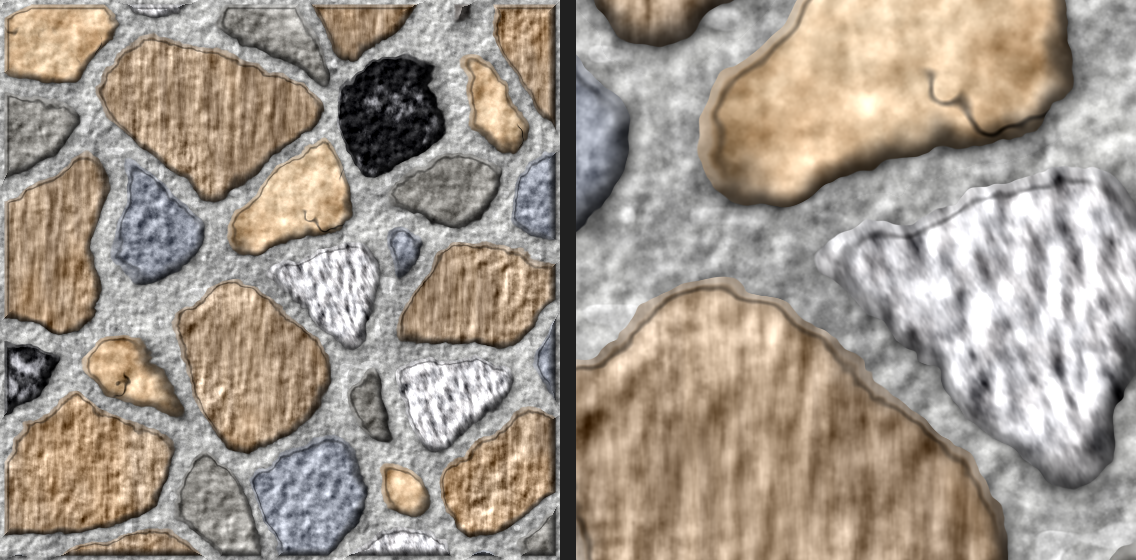
Left, the full canvas; right, a detail of the centre.
Reproduce this texture procedurally as a WebGL 1 fragment shader.

```glsl
precision highp float;
// Rubble stone wall: mixed flat stones set in pale gritty mortar.
// A weighted Voronoi diagram with ragged, rounded borders lays out the stones;
// each kind gets its own layered noise, then a bevel lit from the upper left.
uniform vec2 u_resolution;

#define GRID 5.2        // stone sites per canvas width
#define JITTER 0.8      // scatter of the sites
#define ROUNDING 15.0   // higher gives sharper stone corners
#define GAP 0.055       // least half width of the joints, in cells
#define RAGGED 0.075    // roughness of the outlines, in cells
#define FRAME 0.008     // mortar margin around the panel
#define BEVEL 0.017     // width of the shaded stone rim
#define RELIEF 1.25     // strength of the surface roughness

float hash(vec2 p) {
  vec3 q = fract(p.xyx * vec3(0.1031, 0.1030, 0.0973));
  q += dot(q, q.yzx + 33.33);
  return fract((q.x + q.y) * q.z);
}

vec2 hash2(vec2 p) { return vec2(hash(p + 17.3), hash(p + 71.9)); }

float noise(vec2 p) {
  vec2 i = floor(p), f = fract(p);
  f = f * f * (3.0 - 2.0 * f);
  return mix(mix(hash(i), hash(i + vec2(1, 0)), f.x),
             mix(hash(i + vec2(0, 1)), hash(i + vec2(1, 1)), f.x), f.y);
}

float fbm(vec2 p) {
  float sum = 0.0, amp = 0.533;
  for (int i = 0; i < 4; i++) {
    sum += amp * noise(p);
    p = mat2(1.6, 1.2, -1.2, 1.6) * p + 5.7;
    amp *= 0.5;
  }
  return sum;
}

// Slope of the noise toward the light: positive faces it
float relief(vec2 p) { return RELIEF * (fbm(p) - fbm(p + vec2(-0.35, 0.4))); }

float spread(float n) { return smoothstep(0.22, 0.78, n); }

// Kinds: 0 wood-grained, 1 cream, 2 blue, 3 black, 4 white, 5 grey, 6 brown
float kindOf(vec2 cell) {
  float t = fract(dot(cell, vec2(0.7549, 0.5698)) + 0.06 * hash(cell + 3.0));
  return step(0.21, t) + step(0.36, t) + step(0.52, t)
       + step(0.64, t) + step(0.72, t) + step(0.87, t);
}

vec2 siteOf(vec2 cell) { return cell + 0.5 + JITTER * (hash2(cell) - 0.5); }

float weightOf(vec2 cell) {
  float k = kindOf(cell);
  float w = k < 0.5 ? 0.85 : k > 5.5 ? 0.1 : abs(k - 4.0) < 0.5 ? 0.7 : 0.42;
  return w + 0.15 * hash(cell + 9.0);
}

float power(vec2 p, vec2 cell) {
  vec2 d = p - siteOf(cell);
  return dot(d, d) - weightOf(cell);
}

// Returns owner cell; gives rounded border distance and outward direction
vec2 findStone(vec2 p, out float edge, out vec2 outward) {
  vec2 base = floor(p), owner = base;
  float best = 1e3, sum = 1e-9;
  for (int y = -2; y <= 2; y++) for (int x = -2; x <= 2; x++) {
    vec2 cell = base + vec2(x, y);
    float d = power(p, cell);
    if (d < best) { best = d; owner = cell; }
  }
  vec2 site = siteOf(owner);
  outward = vec2(0.0, 1e-5);
  for (int y = -2; y <= 2; y++) for (int x = -2; x <= 2; x++) {
    vec2 cell = base + vec2(x, y);
    if (distance(cell, owner) > 0.5) {
      vec2 to = siteOf(cell) - site;
      float w = exp(-ROUNDING * (power(p, cell) - best) / (2.0 * length(to)));
      sum += w;
      outward += w * normalize(to);
    }
  }
  edge = -log(sum) / ROUNDING;
  outward = normalize(outward);
  return owner;
}

vec3 stoneColor(float kind, vec2 q) {
  float cloud = spread(fbm(q * 9.0)), grit = spread(fbm(q * 75.0));
  float rough = relief(q * 62.0);
  if (kind < 0.5) {
    float grain = spread(fbm(q * vec2(75.0, 6.0)));
    vec3 c = mix(vec3(0.55, 0.46, 0.37), vec3(0.79, 0.69, 0.58), 0.6 * grain + 0.4 * cloud);
    c = mix(c, vec3(0.70, 0.53, 0.35), 0.45 * smoothstep(0.5, 0.75, fbm(q * vec2(8.0, 4.0) + 4.0)));
    return c + 0.5 * relief(q * vec2(85.0, 18.0)) + rough * mix(0.2, 0.7, cloud);
  }
  if (kind < 1.5) {
    vec3 c = mix(vec3(0.78, 0.63, 0.47), vec3(0.92, 0.82, 0.69), 0.65 * cloud + 0.35 * grit);
    float crack = 1.0 - smoothstep(0.0, 0.022, abs(fbm(q * 11.0 + 8.0) - 0.5));
    c *= 1.0 - 0.55 * crack * smoothstep(0.5, 0.65, fbm(q * 14.0 + 2.0));
    return c + 0.5 * relief(q * 24.0) + 0.35 * rough;
  }
  if (kind < 2.5)
    return mix(vec3(0.40, 0.42, 0.47), vec3(0.73, 0.75, 0.80), 0.7 * grit + 0.3 * cloud) + 0.6 * rough;
  if (kind < 3.5) {
    float vein = smoothstep(0.48, 0.78, 0.55 * fbm(q * 16.0) + 0.45 * fbm(q * vec2(75.0, 50.0)));
    return mix(vec3(0.08, 0.08, 0.09), vec3(0.88, 0.88, 0.91), vein) + 0.45 * rough;
  }
  if (kind < 4.5) {
    vec2 slant = vec2(q.x + 0.45 * q.y, q.y - 0.45 * q.x);
    return mix(vec3(0.78, 0.78, 0.80), vec3(0.90, 0.89, 0.90), grit) + 1.2 * relief(slant * vec2(75.0, 38.0));
  }
  if (kind < 5.5) {
    float layer = spread(fbm(q * vec2(14.0, 65.0)));
    vec3 c = mix(vec3(0.46, 0.45, 0.43), vec3(0.71, 0.70, 0.68), 0.6 * layer + 0.4 * cloud);
    float band = smoothstep(0.56, 0.70, fbm(q * vec2(5.0, 13.0) + 6.0));
    return mix(c, vec3(0.86, 0.85, 0.83), 0.85 * band) + 0.55 * rough;
  }
  return mix(vec3(0.24, 0.21, 0.20), vec3(0.70, 0.66, 0.63), 0.65 * cloud + 0.35 * grit) + 0.6 * rough;
}

vec3 mortarColor(vec2 p) {
  float tone = 0.5 * spread(fbm(p * 17.0)) + 0.5 * spread(fbm(p * 95.0));
  vec3 c = mix(vec3(0.57, 0.57, 0.57), vec3(0.86, 0.86, 0.85), tone);
  c = mix(c, vec3(0.95), smoothstep(0.82, 0.9, noise(p * 52.0)) * 0.6);
  return c + 0.5 * relief(p * 85.0);
}

void main() {
  float unit = min(u_resolution.x, u_resolution.y);
  vec2 uv = gl_FragCoord.xy / unit, size = u_resolution / unit;

  // Bent, ragged layout space
  vec2 p = uv * GRID;
  p += 0.34 * (vec2(noise(p * 1.1 + 5.0), noise(p * 1.1 + 29.0)) - 0.5);
  p += 2.0 * RAGGED * (vec2(fbm(p * 4.5), fbm(p * 4.5 + 40.0)) - 0.5);

  float edge;
  vec2 outward;
  vec2 cell = findStone(p, edge, outward);
  edge = (edge - GAP - 0.045 * hash(cell + 5.0)) / GRID;

  // Panel border trims the outer stones
  vec2 margin = min(uv, size - uv) - FRAME;
  float trim = min(margin.x, margin.y);
  if (trim < edge) {
    edge = trim;
    outward = margin.x < margin.y ? vec2(sign(uv.x - 0.5 * size.x), 0.0)
                                  : vec2(0.0, sign(uv.y - 0.5 * size.y));
  }

  // Bevel: dark lower right, pale outlined lip at the upper left
  float lit = dot(outward, normalize(vec2(-0.6, 0.8)));
  float shade = smoothstep(0.5, -0.6, lit);
  vec3 stone = stoneColor(kindOf(cell), uv + 7.0 * hash2(cell + 13.0));
  stone *= 1.0 - (0.18 + 0.55 * shade) * (1.0 - smoothstep(0.0, BEVEL, edge));
  float lip = 1.0 - smoothstep(0.003, 0.006, edge);
  float line = 1.0 - smoothstep(0.0, 0.003, abs(edge - 0.007));
  stone = mix(stone, stone * 0.6 + 0.34, lip * (1.0 - shade) * 0.75);
  stone *= 1.0 - 0.35 * line * (1.0 - shade);

  // Joint with the shadow cast by the stone
  vec3 mortar = mortarColor(uv);
  mortar *= 1.0 - (0.12 + 0.45 * shade) * exp(-max(-edge, 0.0) / 0.005);

  float pixel = 0.8 / unit;
  vec3 color = mix(mortar, stone, smoothstep(-pixel, pixel, edge));
  gl_FragColor = vec4(clamp(color, 0.0, 1.0), 1.0);
}
```
